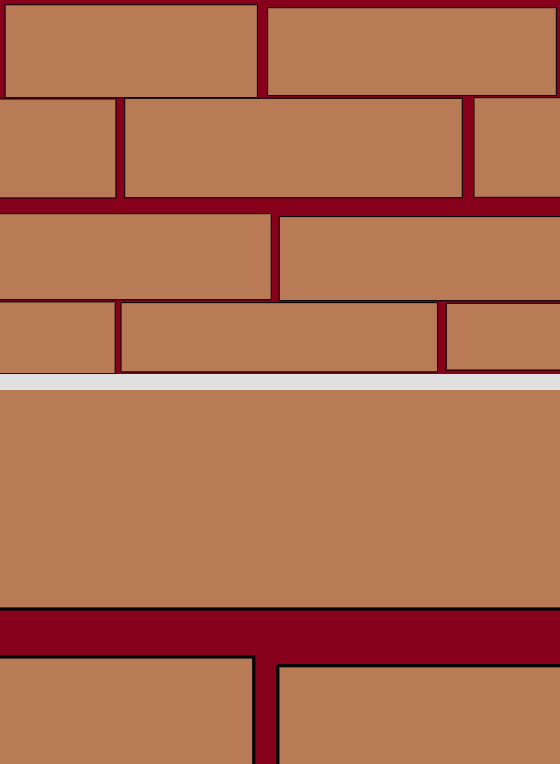
Top: the whole. Bottom: its middle third, enlarged.
A Shadertoy shader for this pattern:

```glsl
// Flat tan bricks with thin black outlines, laid in four uneven courses on dark red mortar.

const vec3 BRICK   = vec3(0.727, 0.482, 0.335);
const vec3 MORTAR  = vec3(0.530, 0.000, 0.110);
const vec3 OUTLINE = vec3(0.020, 0.010, 0.010);

const float CANVAS_WIDTH = 768.0;  // layout units across the canvas
const float LINE_WIDTH   = 1.5;
const float OVERHANG     = 400.0;  // how far end bricks run off the canvas
const int   COURSES      = 4;
const int   BRICKS       = 4;      // per course, including those cut by the edges

// Per course, measured down from the top:
// top and bottom of the first brick, then the change of each from brick to brick.
const vec4 COURSE[COURSES] = vec4[COURSES](
    vec4(  2.5, 137.0,  4.0, -3.0),
    vec4(135.7, 271.5, -0.9, -0.4),
    vec4(293.0, 411.0,  4.0,  1.3),
    vec4(414.0, 512.5,  1.0, -2.5));

// Centres and widths of the upright joints in each course.
const vec3 JOINT_X[COURSES] = vec3[COURSES](
    vec3(  0.0, 360.0,  770.0),
    vec3(165.0, 642.0, 1120.0),
    vec3(377.5, 850.0, 1320.0),
    vec3(162.0, 606.0, 1050.0));
const vec3 JOINT_WIDTH[COURSES] = vec3[COURSES](
    vec3(14.0, 14.0, 14.0),
    vec3(12.0, 16.0, 12.0),
    vec3(11.0, 11.0, 11.0),
    vec3( 8.0, 12.0, 12.0));

// Signed distance to the box between two corners.
float boxDistance(vec2 p, vec2 lo, vec2 hi) {
    vec2 q = abs(p - 0.5 * (lo + hi)) - 0.5 * (hi - lo);
    return length(max(q, 0.0)) + min(max(q.x, q.y), 0.0);
}

// Share of a pixel that lies inside a signed distance.
float coverage(float d, float pixel) {
    return clamp(0.5 - d / pixel, 0.0, 1.0);
}

void mainImage(out vec4 fragColor, in vec2 fragCoord) {
    float pixel = CANVAS_WIDTH / iResolution.x;
    vec2 p = vec2(fragCoord.x, iResolution.y - fragCoord.y) * pixel;
    float lineStrength = min(1.0, LINE_WIDTH / pixel);
    vec3 color = MORTAR;

    for (int row = 0; row < COURSES; row++) {
        vec3 jointLeft  = JOINT_X[row] - 0.5 * JOINT_WIDTH[row];
        vec3 jointRight = JOINT_X[row] + 0.5 * JOINT_WIDTH[row];

        for (int i = 0; i < BRICKS; i++) {
            // Each brick spans from one joint to the next, slightly out of level.
            vec2 span = COURSE[row].xy + float(i) * COURSE[row].zw;
            float left  = i == 0 ? -OVERHANG : jointRight[i - 1];
            float right = i == BRICKS - 1 ? jointRight[i - 1] + OVERHANG : jointLeft[i];
            float d = boxDistance(p, vec2(left, span.x), vec2(right, span.y));

            // Face, then outline centred on its edge.
            color = mix(color, BRICK, coverage(d, pixel));
            float line = coverage(abs(d) - 0.5 * LINE_WIDTH, pixel);
            color = mix(color, OUTLINE, line * lineStrength);
        }
    }

    fragColor = vec4(color, 1.0);
}
```
